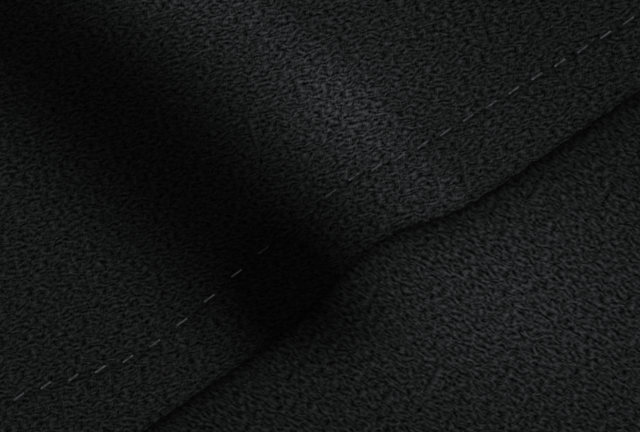
Write a Shadertoy shader that draws this texture.

```glsl
// Dark crepe fabric: a soft diagonal fold, a stitched hem and a second layer below.

vec2 hashGradient(vec2 cell) {
    vec3 h = fract(vec3(cell.xyx) * vec3(0.1031, 0.1030, 0.0973));
    h += dot(h, h.yzx + 33.33);
    float angle = 6.2832 * fract((h.x + h.y) * h.z);
    return vec2(cos(angle), sin(angle));
}

float gradientNoise(vec2 p) {
    vec2 i = floor(p), f = fract(p);
    vec2 u = f * f * f * (f * (f * 6.0 - 15.0) + 10.0);
    vec2 e = vec2(0.0, 1.0);
    float a = dot(hashGradient(i), f);
    float b = dot(hashGradient(i + e.yx), f - e.yx);
    float c = dot(hashGradient(i + e.xy), f - e.xy);
    float d = dot(hashGradient(i + e.yy), f - e.yy);
    return mix(mix(a, b, u.x), mix(c, d, u.x), u.y);
}

float bump(float x, float center, float width) {
    float t = (x - center) / width;
    return exp(-t * t);
}

float blob(vec2 p, vec2 center, vec2 size) {
    vec2 q = (p - center) / size;
    return exp(-dot(q, q));
}

vec2 rotate(vec2 p, float angle) {
    float c = cos(angle), s = sin(angle);
    return vec2(c * p.x + s * p.y, c * p.y - s * p.x);
}

float segmentDistance(vec2 p, vec2 center, vec2 halfSpan) {
    vec2 q = p - center;
    float t = clamp(dot(q, halfSpan) / dot(halfSpan, halfSpan), -1.0, 1.0);
    return length(q - halfSpan * t);
}

// Height of the hem's cut edge and of its seam
float hemHeight(float x) {
    return 0.686 * (x - 0.328) + 0.064 * bump(x, 0.88, 0.14);
}

float seamHeight(float x) {
    return 0.07 + 0.606 * x - 0.083 * bump(x, 0.34, 0.22) + 0.025 * bump(x, 0.81, 0.09);
}

// Short slanted crinkles of the weave
float crepe(vec2 p, float angle, float density) {
    vec2 warp = vec2(gradientNoise(p * 38.0), gradientNoise(p * 38.0 + 71.0));
    vec2 q = rotate(p + 0.006 * warp, angle) * density;
    float strands = gradientNoise(q * vec2(0.62, 1.25));
    float grain = gradientNoise(rotate(q, 0.9) * vec2(1.1, 1.7) + 19.0);
    return 1.25 * strands + 0.65 * grain;
}

float upperLight(vec2 p) {
    // Signed distance from the crest of the fold, positive to the upper right
    float d = dot(p - vec2(0.618, 1.0), vec2(0.698, 0.716));
    float flank = mix(0.030, 0.130, smoothstep(-0.40, -0.05, d));
    float farSide = 0.092 + 0.015 * bump(d, 0.12, 0.18);
    float light = mix(flank, farSide, smoothstep(-0.025, 0.045, d));
    light += 0.062 * (1.0 - smoothstep(-0.76, -0.46, d));
    light += 0.030 * blob(p, vec2(0.80, 0.77), vec2(0.15, 0.13));
    light += 0.018 * blob(p, vec2(0.32, 1.02), vec2(0.25, 0.10));
    light -= 0.035 * blob(p, vec2(0.66, 0.32), vec2(0.11, 0.13));
    return max(light, 0.022);
}

float lowerLight(vec2 p, float depth) {
    float light = 0.092 + 0.040 * blob(p, vec2(1.12, 0.34), vec2(0.36, 0.25));
    light += 0.012 * blob(p, vec2(1.35, 0.20), vec2(0.35, 0.30));
    light -= 0.060 * blob(p, vec2(0.74, 0.27), vec2(0.15, 0.10));
    float contactShade = exp(-depth / 0.018);
    float wideShade = exp(-depth / 0.075);
    return max(light * (1.0 - 0.70 * contactShade) * (1.0 - 0.25 * wideShade), 0.012);
}

// Slanted thread dashes, repeated along the seam
float stitches(vec2 p, float period, float phase, float blur) {
    float id = floor(p.x / period - phase + 0.5);
    float x = (id + phase) * period;
    float wobble = 0.003 * gradientNoise(vec2(id * 0.73, 4.6));
    vec2 center = vec2(x, seamHeight(x) + wobble);
    float d = segmentDistance(p, center, vec2(0.0105, 0.0075));
    return 1.0 - smoothstep(0.0014 - blur, 0.0030 + blur, d);
}

void mainImage(out vec4 fragColor, in vec2 fragCoord) {
    vec2 p = fragCoord / iResolution.y;
    float pixel = 1.0 / iResolution.y;

    // Cut edge with a slightly frayed outline
    float fray = 0.006 * gradientNoise(p * 35.0) + 0.003 * gradientNoise(p * 95.0);
    float depth = (hemHeight(p.x) + fray - p.y) * 0.825;
    float onTop = 1.0 - smoothstep(-pixel, pixel, depth);

    // Light and weave of both layers
    float upper = upperLight(p) * (1.0 - 0.30 * exp(-max(-depth, 0.0) / 0.010));
    upper *= max(1.0 + 0.95 * crepe(p, 0.25, 125.0), 0.12);
    float lower = lowerLight(p, max(depth, 0.0));
    lower *= max(1.0 + 0.95 * crepe(p, -0.50, 112.0), 0.12);
    float light = mix(lower, upper, onTop);

    // Puckered seam and thread, lost in the fold's shadow
    float seamOffset = p.y - seamHeight(p.x);
    light *= 1.0 - 0.22 * onTop * bump(seamOffset, -0.007, 0.008);
    float thread = p.x < 0.65 ? stitches(p, 0.063, 0.69, pixel * 0.5)
                              : stitches(p, 0.053, 0.45, pixel * 0.5);
    float visible = 1.0 - 0.88 * bump(p.x, 0.66, 0.13);
    float sheen = 0.27 + 0.16 * gradientNoise(p * 90.0);
    light = mix(light, sheen, 0.85 * thread * visible * onTop);

    vec3 tint = mix(vec3(0.93, 1.06, 0.93), vec3(0.98, 1.0, 1.02), smoothstep(0.02, 0.10, light));
    fragColor = vec4(light * tint, 1.0);
}
```
